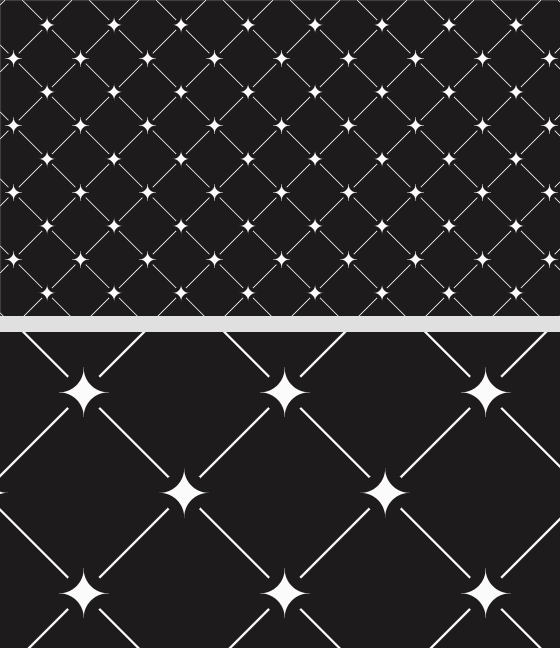
Top, the full canvas; bottom, a detail of the centre.
Reproduce this pattern procedurally as a Shadertoy shader.

```glsl
// Diagonal lattice of thin white lines with four-pointed stars at the crossings, on near-black.

// Four-pointed star bounded by four inward circular arcs
float starDistance(vec2 p, float arm) {
    p = abs(p);
    return max(arm - length(arm - p), max(p.x, p.y) - arm);
}

// Lines along both cell axes, stopping short of the star by a gap
float latticeDistance(vec2 cell, float gap, float halfWidth) {
    cell = abs(cell);
    float across = min(cell.x, cell.y) * sqrt(2.0);
    float toGap = (gap - max(cell.x, cell.y)) * sqrt(2.0);
    return max(across - halfWidth, toGap);
}

void mainImage(out vec4 fragColor, in vec2 fragCoord) {
    // Half the horizontal star spacing is one unit
    float halfPeriod = 0.106;
    vec2 uv = fragCoord / iResolution.y;
    vec2 p = (uv - vec2(0.785, 0.497)) / halfPeriod;
    float pixel = 1.0 / (iResolution.y * halfPeriod);

    // Diagonal cells, each centred on a star
    vec2 grid = 0.5 * vec2(p.x + p.y, p.x - p.y);
    vec2 cell = fract(grid + 0.5) - 0.5;
    vec2 local = vec2(cell.x + cell.y, cell.x - cell.y);

    float d = min(starDistance(local, 0.245), latticeDistance(cell, 0.155, 0.0112));
    float ink = clamp(0.5 - d / pixel, 0.0, 1.0);

    // Faint light edge along the top and left
    float toEdge = min(uv.x, 1.0 - uv.y);
    float edge = clamp(0.5 + (0.0035 - toEdge) * iResolution.y, 0.0, 1.0);
    ink = max(ink, 0.16 * edge);

    vec3 color = mix(vec3(0.112, 0.104, 0.106), vec3(0.985), ink);
    fragColor = vec4(color, 1.0);
}
```
